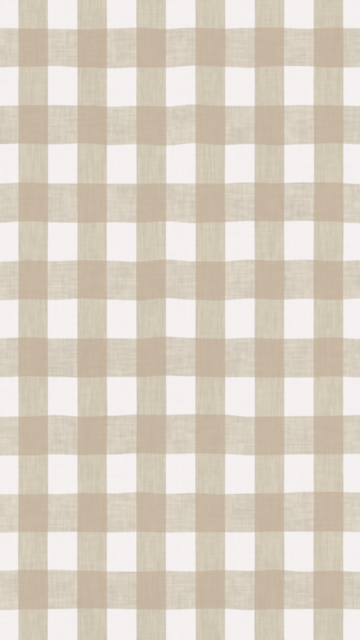
Write a Shadertoy shader that draws this texture.

```glsl
float hash(vec2 p) {
    vec3 q = fract(vec3(p.xyx) * 0.1031);
    q += dot(q, q.yzx + 33.33);
    return fract((q.x + q.y) * q.z);
}

// Smooth value noise, centred on zero
float noise(vec2 p) {
    vec2 cell = floor(p), f = fract(p);
    f = f * f * (3.0 - 2.0 * f);
    float low = mix(hash(cell), hash(cell + vec2(1, 0)), f.x);
    float high = mix(hash(cell + vec2(0, 1)), hash(cell + vec2(1, 1)), f.x);
    return mix(low, high, f.y) - 0.5;
}

// Stripe filling the first half of each repeat
float stripe(float t, float softness) {
    float inside = 0.25 - abs(fract(t + 0.25) - 0.5);
    return smoothstep(-softness, softness, inside);
}

void mainImage(out vec4 fragColor, in vec2 fragCoord) {
    vec2 uv = fragCoord / iResolution.xy;
    vec2 period = vec2(0.1641, 0.121);
    vec2 softness = 0.8 / (iResolution.xy * period) + 0.003;

    // Slight pull of the cloth along the stripe edges
    vec2 pull = vec2(0.0016 * noise(uv * vec2(9, 14)),
                     0.0045 * noise(uv * vec2(13, 9) + 40.0));
    vec2 t = (uv + pull - vec2(0.051, 0.0482)) / period;
    float warp = stripe(t.x, softness.x);
    float weft = stripe(t.y, softness.y);

    // Fine threads in both directions, and soft uneven dye
    float upright = noise(uv * vec2(210, 34)) + 0.6 * noise(uv * vec2(150, 110) + 17.0);
    float level = noise(uv * vec2(24, 360) + 70.0) + 0.6 * noise(uv * vec2(110, 190) + 90.0);
    float mottle = noise(uv * vec2(32, 50) + 130.0);

    vec3 white = vec3(0.96, 0.943, 0.942);
    vec3 warpTint = vec3(0.825, 0.787, 0.716) + 0.035 * upright + 0.016 * level;
    vec3 weftTint = vec3(0.842, 0.808, 0.752) + 0.038 * level + 0.028 * upright + 0.025 * mottle;
    vec3 crossTint = vec3(0.782, 0.718, 0.636) + 0.012 * (upright + level);

    // Plain weave: tinted threads mix with white, and deepen where they cross
    vec3 color = mix(mix(white, warpTint, warp), mix(weftTint, crossTint, warp), weft);
    color += 0.006 * (upright + level) * (1.0 - warp) * (1.0 - weft);
    color += 0.012 * noise(uv * vec2(4, 7) + 200.0) * max(warp, weft);

    fragColor = vec4(color, 1.0);
}
```
